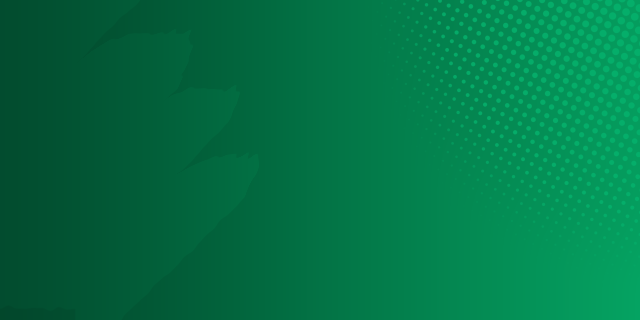
Write a Shadertoy shader that draws this background.

```glsl
// A green backdrop that brightens from left to right. A faint dry-brush stroke
// on the left is cut from sheared finger profiles with noisy edges; a halftone
// on the upper right shrinks its dots with distance from a corner focus.

// Base gradient
const vec3 DARK_GREEN = vec3(0.006, 0.278, 0.170);
const vec3 MID_GREEN = vec3(0.010, 0.450, 0.270);
const vec3 BRIGHT_GREEN = vec3(0.020, 0.640, 0.384);
const float DARK_EASE = 1.25;

// Brush stroke
const float BRUSH_LIFT = 0.075;
const float BRISTLE_DEPTH = 0.055;
const float BRISTLE_FREQ = 55.0;
const float EDGE_WOBBLE = 0.014;
const float FINGER_PEAK = 0.65;
const float FINGER_DROOP = 0.5;
const int FINGER_COUNT = 4;
// Each finger: start and end across the stroke, root and tip along it
const vec4 FINGERS[FINGER_COUNT] = vec4[FINGER_COUNT](
    vec4(-1.0, 0.435, 2.0, 2.0),
    vec4(0.435, 0.833, 0.044, 0.487),
    vec4(0.833, 1.099, 0.193, 0.451),
    vec4(1.099, 1.380, -0.003, 0.305));

// Halftone
const vec3 DOT_GREEN = vec3(0.020, 0.695, 0.425);
const vec2 DOT_FOCUS = vec2(2.08, 1.03);
const float DOT_REACH = 0.96;
const float DOT_PITCH = 0.031;
const float DOT_ANGLE = 0.5;
const float DOT_MAX_RADIUS = 0.42;
const float HALFTONE_SHADE = 0.035;

float hash(vec2 cell) {
    vec3 q = fract(vec3(cell.xyx) * 0.1031);
    q += dot(q, q.yzx + 33.33);
    return fract((q.x + q.y) * q.z);
}

float noise(vec2 p) {
    vec2 cell = floor(p);
    vec2 f = fract(p);
    f = f * f * (3.0 - 2.0 * f);
    float low = mix(hash(cell), hash(cell + vec2(1, 0)), f.x);
    float high = mix(hash(cell + vec2(0, 1)), hash(cell + vec2(1, 1)), f.x);
    return mix(low, high, f.y);
}

// Coverage of a half-plane or shape whose signed depth is positive inside
float cover(float depth, float pixel) {
    return smoothstep(-pixel, pixel, depth);
}

vec3 baseGradient(float x) {
    vec3 left = mix(DARK_GREEN, MID_GREEN, pow(clamp(2.0 * x, 0.0, 1.0), DARK_EASE));
    return mix(left, BRIGHT_GREEN, clamp(2.0 * x - 1.0, 0.0, 1.0));
}

float brushMask(vec2 p, float pixel) {
    // Sheared axes: across the fingers (down-right), along them (up-right)
    float across = p.x + 1.0 - p.y;
    float along = p.x - 1.0 + p.y;
    across += EDGE_WOBBLE * (noise(vec2(along * 22.0, 3.0)) - 0.5);
    float bristle = noise(vec2(across * BRISTLE_FREQ, along * 4.0)) - 0.5;

    float mask = 0.0;
    for (int i = 0; i < FINGER_COUNT; i++) {
        vec4 finger = FINGERS[i];
        float k = clamp((across - finger.x) / (finger.y - finger.x), 0.0, 1.0);
        float rise = sqrt(min(k / FINGER_PEAK, 1.0));
        float fall = max(k - FINGER_PEAK, 0.0) / (1.0 - FINGER_PEAK);
        float profile = rise - FINGER_DROOP * fall * fall;
        float edge = mix(finger.z, finger.w, profile) + BRISTLE_DEPTH * bristle * rise;
        float band = cover(across - finger.x, pixel) * cover(finger.y - across, pixel);
        mask += band * cover(edge - along, 1.5 * pixel);
    }

    // Ragged gap along the lower left border
    float gapTop = 0.015 + 0.035 * noise(vec2(p.x * 38.0, 7.0));
    float gap = cover(gapTop - p.y, pixel) * cover(0.235 - p.x, pixel);
    return clamp(mask, 0.0, 1.0) * (1.0 - gap);
}

float halftoneStrength(vec2 p) {
    return clamp(1.0 - distance(p, DOT_FOCUS) / DOT_REACH, 0.0, 1.0);
}

float halftoneMask(vec2 p, float pixel) {
    float c = cos(DOT_ANGLE), s = sin(DOT_ANGLE);
    mat2 turn = mat2(c, s, -s, c);
    vec2 grid = turn * p / DOT_PITCH;
    vec2 center = floor(grid) + 0.5;
    float strength = halftoneStrength(transpose(turn) * center * DOT_PITCH);
    float radius = DOT_MAX_RADIUS * pow(strength, 0.6);
    float depth = (radius - distance(grid, center)) * DOT_PITCH;
    return cover(depth, 0.7 * pixel) * smoothstep(0.0, 0.3, strength);
}

void mainImage(out vec4 fragColor, in vec2 fragCoord) {
    float pixel = 1.0 / iResolution.y;
    vec2 p = fragCoord * pixel;

    vec3 color = baseGradient(fragCoord.x / iResolution.x);
    color *= 1.0 + BRUSH_LIFT * brushMask(p, pixel);

    // Halftone over a slightly shaded ground
    color *= 1.0 - HALFTONE_SHADE * smoothstep(0.0, 0.35, halftoneStrength(p));
    color = mix(color, DOT_GREEN, 0.85 * halftoneMask(p, pixel));

    fragColor = vec4(color, 1.0);
}
```
